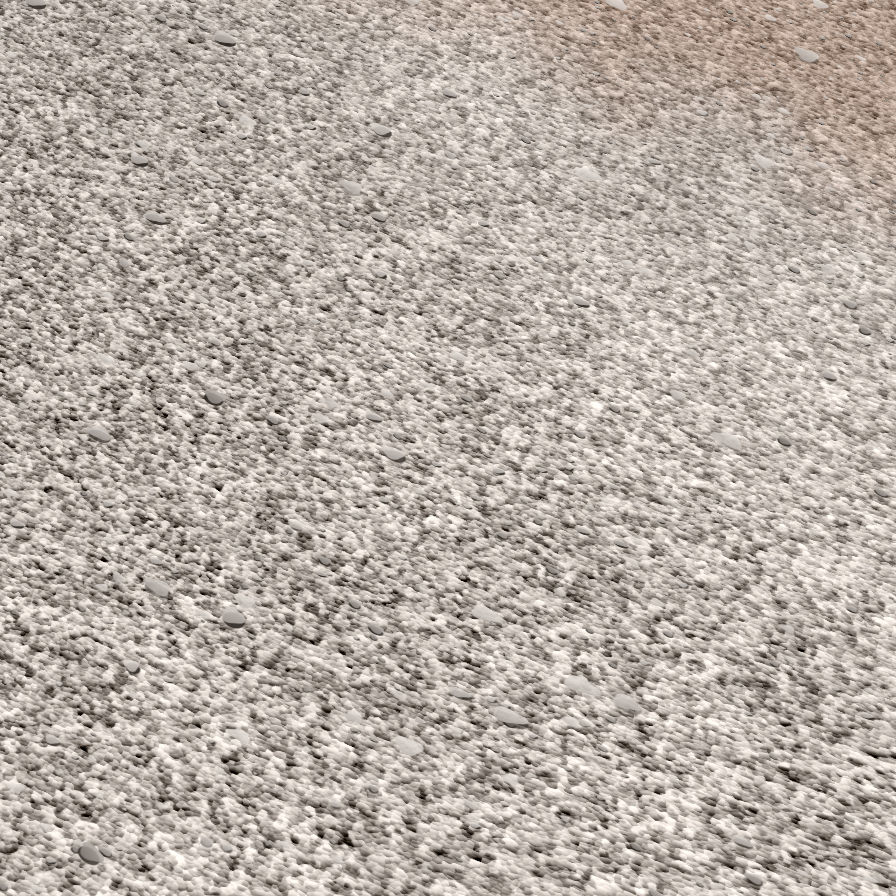
Reproduce this texture procedurally as a WebGL 1 fragment shader.

```glsl
precision highp float;

uniform vec2 u_resolution;

#define BASE_TONE 0.70
#define GRAIN_SCALE 55.0
#define GRAIN_STRETCH 1.8
#define GRAIN_CONTRAST 0.31
#define SLOPE_ANGLE -0.44
#define PATCH_STRENGTH 0.022
#define SOFTNESS 0.0016
#define WARM_TINT vec3(0.036, 0.0, -0.03)
#define SOIL_TINT vec3(-0.055, -0.105, -0.13)
#define SHADOW_COLOR vec3(0.17, 0.145, 0.125)

vec2 hash2(vec2 p) {
  vec3 a = fract(vec3(p.xyx) * vec3(0.1031, 0.1030, 0.0973));
  a += dot(a, a.yzx + 33.33);
  return fract((a.xx + a.yz) * a.zy);
}

mat2 rotation(float angle) {
  float c = cos(angle), s = sin(angle);
  return mat2(c, s, -s, c);
}

// Soft cellular noise: each grain has its own tone and a lit upper-left side
float grains(vec2 p) {
  vec2 cell = floor(p), local = fract(p);
  float sum = 0.0, total = 0.0;
  for (int y = -1; y <= 1; y++) {
    for (int x = -1; x <= 1; x++) {
      vec2 offset = vec2(float(x), float(y));
      vec2 toCenter = offset + 0.1 + 0.8 * hash2(cell + offset) - local;
      float tone = hash2(cell + offset + 57.3).x - 0.5;
      float weight = exp(-13.0 * dot(toCenter, toCenter));
      sum += weight * (tone + dot(toCenter, vec2(0.15, -0.4)));
      total += weight;
    }
  }
  return sum / total;
}

// Scattered flat stones, each with a dark edge on its lower side
void addStones(inout vec3 color, vec2 ground, float scale, float density) {
  vec2 p = ground * scale * vec2(1.0, GRAIN_STRETCH);
  vec2 cell = floor(p), local = fract(p);
  float soft = scale * SOFTNESS;
  for (int y = -1; y <= 1; y++) {
    for (int x = -1; x <= 1; x++) {
      vec2 offset = vec2(float(x), float(y));
      vec2 place = hash2(cell + offset + scale);
      vec2 kind = hash2(cell + offset + scale + 31.7);
      if (kind.x < density) {
        float variety = kind.x / density;
        float size = mix(0.13, 0.34, variety * variety);
        vec2 r = rotation(kind.y - 0.5) * (local - offset - 0.25 - 0.5 * place);
        r.y *= mix(0.9, 1.5, place.x);
        float wobble = 1.0 + 0.14 * sin(3.0 * atan(r.y, r.x + 0.0001) + 6.3 * kind.y);
        float stone = length(r) - size * wobble;
        float shadow = length(r + vec2(-0.18, 0.5) * size) - size * 0.95;
        float depth = smoothstep(0.25, 0.8, place.y);
        float shade = 0.9 * depth * (1.0 - smoothstep(-soft, soft, shadow));
        color = mix(color, SHADOW_COLOR, shade);
        float tone = mix(0.82, 0.58, depth * kind.y) + 0.08 * r.y / size;
        vec3 face = vec3(tone) + WARM_TINT * 0.8;
        color = mix(color, face, 0.85 * (1.0 - smoothstep(-soft, soft, stone)));
      }
    }
  }
}

// Layered sines for broad uneven shading
float patches(vec2 p) {
  float sum = 0.0, amount = 1.0;
  for (int i = 0; i < 4; i++) {
    p = rotation(0.9) * p * 1.7 + 1.3;
    sum += amount * sin(p.x * 3.0 + sin(p.y * 2.6)) * cos(p.y * 2.2);
    amount *= 0.75;
  }
  return sum;
}

void main() {
  vec2 uv = gl_FragCoord.xy / u_resolution.y;

  // Receding ground, turned so that grains run down to the right
  vec2 ground = vec2((uv.x - 0.5) * (0.8 + 0.6 * uv.y), uv.y * (0.8 + 0.4 * uv.y));
  ground = rotation(-SLOPE_ANGLE) * ground + 3.0;
  vec2 grainSpace = ground * GRAIN_SCALE * vec2(1.0, GRAIN_STRETCH);

  // Three sizes of grit, rougher toward the lower left
  float grit = 0.7 * grains(grainSpace)
             + 1.1 * grains(grainSpace * 1.9 + 41.0)
             + 1.0 * grains(grainSpace * 2.9 + 87.0);
  float smoothArea = smoothstep(0.5, 1.5, 0.6 * uv.x + uv.y);
  grit *= GRAIN_CONTRAST * mix(1.15, 0.68, smoothArea);
  grit -= 0.8 * grit * grit;

  // Broad light: pale band to the right, dim area at the left
  float bandOffset = uv.y + 0.35 * uv.x - 0.92;
  float band = exp(-14.0 * bandOffset * bandOffset) * smoothstep(0.1, 0.8, uv.x);
  vec2 dimOffset = uv - vec2(0.15, 0.68);
  float dim = exp(-12.0 * dot(dimOffset, dimOffset));
  float tone = BASE_TONE + grit + PATCH_STRENGTH * patches(uv * 1.6) + 0.04 * band - 0.055 * dim;
  vec3 color = vec3(tone) + WARM_TINT;

  // Brown soil in the upper right
  float soilEdge = uv.y + 0.43 * uv.x - 1.18 + 0.02 * patches(uv * 3.0);
  color += SOIL_TINT * smoothstep(-0.06, 0.14, soilEdge);

  addStones(color, ground, 62.0, 0.17);
  addStones(color, ground, 34.0, 0.13);
  addStones(color, ground, 17.0, 0.09);

  gl_FragColor = vec4(clamp(color, 0.0, 1.0), 1.0);
}
```
